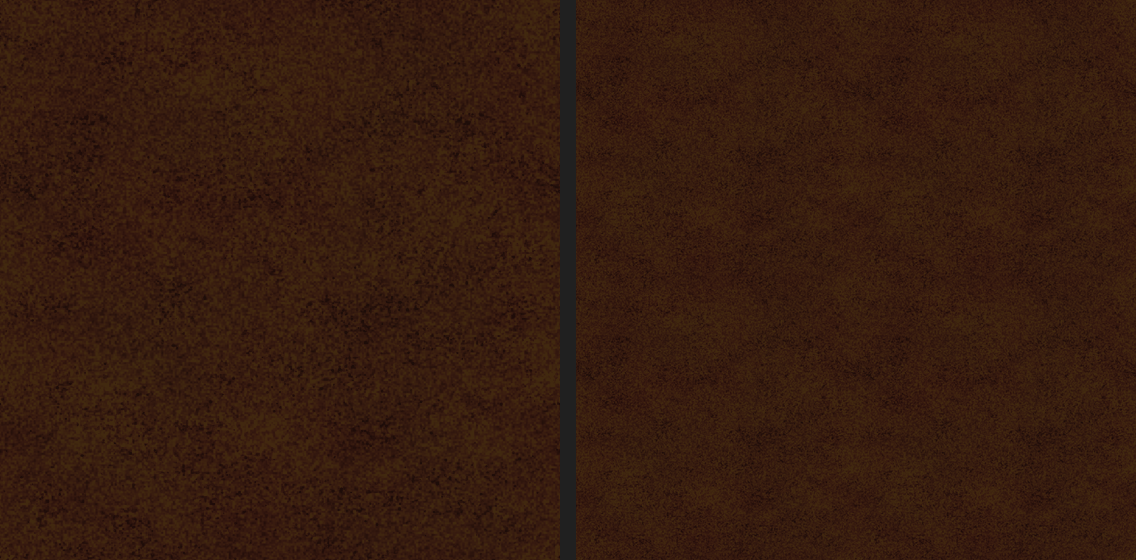
Left, the tile; right, the same tile 2 across and 2 down.
Reproduce this texture procedurally as a WebGL 2 fragment shader.

```glsl
#version 300 es
precision highp float;

uniform vec2 u_resolution;
out vec4 fragColor;

#define BASE_TONE 0.71
#define BROAD_CELLS vec2(6.0, 9.0)
#define BROAD_AMOUNT 0.125
#define GRAIN_CELLS 180.0
#define GRAIN_AMOUNT 0.27
#define FINE_CELLS 290.0
#define FINE_AMOUNT 0.36
#define SPECK_CELLS vec2(210.0, 230.0)
#define SPECK_DEPTH 0.55
#define PIT_CELLS 90.0
#define PIT_DEPTH 0.65
#define HUE_SHIFT 0.004

// Integer hash of a lattice point, returns three values in 0..1
vec3 hash3(vec2 cell, float seed) {
    uvec3 v = uvec3(ivec3(vec3(cell, seed))) * 1664525u + 1013904223u;
    v.x += v.y * v.z; v.y += v.z * v.x; v.z += v.x * v.y;
    v ^= v >> 16u;
    v.x += v.y * v.z; v.y += v.z * v.x; v.z += v.x * v.y;
    return vec3(v >> 8u) / 16777216.0;
}

// Value noise in -1..1 that wraps after a whole number of cells
float wrapNoise(vec2 uv, vec2 cells, float seed) {
    vec2 p = uv * cells;
    vec2 i = floor(p);
    vec2 f = p - i;
    f = f * f * f * (f * (f * 6.0 - 15.0) + 10.0);
    vec2 lo = mod(i, cells);
    vec2 hi = mod(i + 1.0, cells);
    float bottom = mix(hash3(lo, seed).x, hash3(vec2(hi.x, lo.y), seed).x, f.x);
    float top = mix(hash3(vec2(lo.x, hi.y), seed).x, hash3(hi, seed).x, f.x);
    return mix(bottom, top, f.y) * 2.0 - 1.0;
}

float wrapFbm(vec2 uv, vec2 cells, float seed) {
    float sum = 0.0;
    float amplitude = 1.0;
    for (int octave = 0; octave < 5; octave++) {
        sum += amplitude * wrapNoise(uv, cells, seed + float(octave));
        cells = cells * 2.0 + 1.0;
        amplitude *= 0.7;
    }
    return sum;
}

// Sparse round pits, one candidate per cell, denser where clump is high
float pits(vec2 uv, float clump) {
    vec2 p = uv * PIT_CELLS;
    vec2 home = floor(p);
    float cover = 0.0;
    for (int y = -1; y <= 1; y++) {
        for (int x = -1; x <= 1; x++) {
            vec2 cell = home + vec2(x, y);
            vec3 rnd = hash3(mod(cell, PIT_CELLS), 71.0);
            float radius = mix(0.14, 0.30, fract(rnd.z * 37.0));
            float present = smoothstep(0.0, 0.08, 0.06 + 0.2 * clump - rnd.z);
            float d = length(p - cell - rnd.xy);
            cover = max(cover, present * (1.0 - smoothstep(radius * 0.4, radius * 1.3, d)));
        }
    }
    return cover;
}

// Dark red-brown to ochre-brown
vec3 earthRamp(float tone) {
    vec3 c = mix(vec3(0.14, 0.06, 0.04), vec3(0.18, 0.08, 0.05), clamp(tone / 0.3, -0.6, 1.0));
    c = mix(c, vec3(0.21, 0.10, 0.06), clamp((tone - 0.3) / 0.25, 0.0, 1.0));
    c = mix(c, vec3(0.23, 0.12, 0.06), clamp((tone - 0.55) / 0.2, 0.0, 1.0));
    return mix(c, vec3(0.25, 0.15, 0.06), clamp((tone - 0.75) / 0.25, 0.0, 1.3));
}

void main() {
    vec2 uv = gl_FragCoord.xy / u_resolution;

    // Cloudy staining
    float broad = wrapFbm(uv, BROAD_CELLS, 3.0);
    float tone = BASE_TONE + BROAD_AMOUNT * broad;

    // Fine fibrous grain
    tone += GRAIN_AMOUNT * wrapNoise(uv, vec2(GRAIN_CELLS), 21.0);
    tone += FINE_AMOUNT * wrapNoise(uv, vec2(FINE_CELLS), 22.0);

    // Ragged dark specks in loose clumps
    float clump = smoothstep(-0.9, 1.3, wrapFbm(uv, vec2(13.0, 18.0), 31.0));
    float speckNoise = wrapNoise(uv, SPECK_CELLS, 41.0)
                     + 0.5 * wrapNoise(uv, floor(SPECK_CELLS * 0.5), 42.0);
    float specks = smoothstep(0.1, 0.75, speckNoise) * clump;
    tone -= SPECK_DEPTH * specks;

    // Small deep pits
    tone -= PIT_DEPTH * pits(uv, clump);

    // Slow drift between redder and yellower brown
    float hue = wrapFbm(uv, vec2(4.0, 5.0), 51.0);
    vec3 color = earthRamp(tone) + HUE_SHIFT * hue * vec3(-0.4, 0.7, 0.0);
    fragColor = vec4(color, 1.0);
}
```
